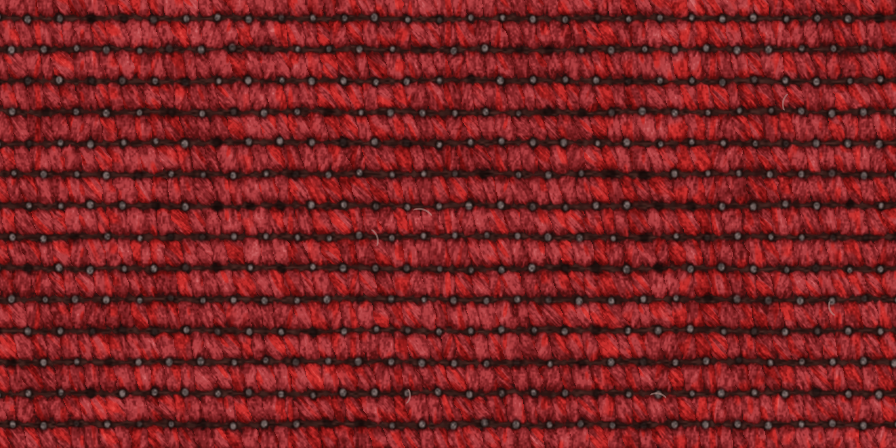
Reproduce this texture procedurally as a Shadertoy shader.

```glsl
// Ribbed red woven carpet: horizontal cords of twisted yarn loops, parted by
// dark grooves in which small grey binding stitches show at regular steps.
// Cords and loops are cells of a grid; slanted value noise gives the fibres.

float hash(vec2 p) {
    vec3 q = fract(p.xyx * vec3(0.1031, 0.1030, 0.0973));
    q += dot(q, q.yzx + 33.33);
    return fract((q.x + q.y) * q.z);
}

float noise(vec2 p) {
    vec2 i = floor(p), f = fract(p);
    f = f * f * (3.0 - 2.0 * f);
    return mix(mix(hash(i), hash(i + vec2(1, 0)), f.x),
               mix(hash(i + vec2(0, 1)), hash(i + vec2(1, 1)), f.x), f.y);
}

// Yarn colour from deep shadow (0) to lit fibre (1)
vec3 yarnRamp(float t) {
    vec3 c = mix(vec3(0.19, 0.06, 0.06), vec3(0.35, 0.07, 0.07), smoothstep(0.0, 0.28, t));
    c = mix(c, vec3(0.51, 0.14, 0.15), smoothstep(0.24, 0.52, t));
    c = mix(c, vec3(0.70, 0.25, 0.26), smoothstep(0.46, 0.78, t));
    return mix(c, vec3(0.83, 0.43, 0.43), smoothstep(0.76, 1.1, t));
}

// Distance to a short bent hair centred on the origin
float hairDistance(vec2 p, float angle, float halfLength) {
    p = mat2(cos(angle), -sin(angle), sin(angle), cos(angle)) * p;
    p.y += 0.3 * p.x * p.x / halfLength;
    return length(vec2(max(abs(p.x) - halfLength, 0.0), p.y));
}

void mainImage(out vec4 fragColor, in vec2 fragCoord) {
    vec2 p = fragCoord / iResolution.y;
    float pixel = 14.3 / iResolution.y;

    // Cord grid: grooves lie on whole values of y, stitches are one x apart
    vec2 g = vec2(p.x * 14.2, (p.y - 0.052) * 14.33);
    g.y += 0.07 * (noise(g * vec2(0.8, 1.0)) - 0.5);
    float cord = floor(g.y);
    float across = fract(g.y) - 0.5;

    // Two leaning loops of yarn per stitch, with uneven borders
    float u = g.x * 2.0 + 0.5 * mod(cord, 2.0) + 0.45 * across
            + 0.55 * (noise(vec2(g.x * 1.7, cord * 7.3)) - 0.5)
            + 0.25 * (noise(g * vec2(5.0, 4.0) + 40.0) - 0.5);
    vec2 loopId = vec2(floor(u), cord);
    float along = fract(u) - 0.5;
    float seed = hash(loopId + 11.0);

    // Binding stitch in the nearest groove, staggered on alternate grooves
    float groove = floor(g.y + 0.5);
    float stitchX = g.x - 0.4 - 0.5 * mod(groove, 2.0);
    float stitchId = floor(stitchX + 0.5);
    float stitchSeed = hash(vec2(stitchId, groove) + 71.0);
    vec2 stitch = vec2(stitchX - stitchId, g.y - groove);
    stitch += 0.09 * (vec2(stitchSeed, fract(stitchSeed * 17.0)) - 0.5);

    // Round cord profile, scalloped by loops and pinched at the stitches
    float halfWidth = 0.485 - 0.24 * along * along - 0.04 * seed
                    - 0.05 * exp(-dot(stitch, stitch) * 30.0)
                    + 0.07 * (noise(g * vec2(9.0, 5.0)) - 0.5);
    float d = abs(across) / halfWidth;
    float round = sqrt(max(1.0 - d * d, 0.0));
    float cover = 1.0 - smoothstep(-0.05 - pixel, 0.03 + pixel, abs(across) - halfWidth);

    // Fibres twisted at a slant that differs from loop to loop
    float slant = mix(-0.3, 0.9, seed);
    vec2 fibre = vec2(g.x + slant * across, across) + loopId.yx * vec2(0.0, 3.7);
    float strands = 0.6 * noise(fibre * vec2(9.0, 3.5) + seed * 50.0)
                  + 0.4 * noise(fibre * vec2(17.0, 8.0) + 90.0);
    float speckle = noise(g * 15.0 + 23.0);

    // Brightness: cord roundness, loop creases, light from above, fibres
    float crease = smoothstep(0.26, 0.5, abs(along));
    float tone = 0.04 + 0.60 * round - 0.17 * crease + 0.10 * across
               + 0.62 * (strands - 0.5) + 0.24 * (speckle - 0.5)
               + 0.14 * (hash(loopId + 5.0) - 0.5)
               + 0.14 * (noise(g * 0.6 + 9.0) - 0.5);
    vec3 yarn = yarnRamp(tone);

    // Some strands are dyed a more vivid red
    float vivid = smoothstep(0.52, 0.8, noise(fibre * vec2(5.0, 2.0) + 60.0) + 0.25 * (seed - 0.5));
    yarn = mix(yarn, yarn * vec3(1.14, 0.66, 0.58), vivid * 0.8);

    // Groove floor with a faint grey backing thread
    vec3 backing = mix(vec3(0.13, 0.06, 0.05), vec3(0.29, 0.16, 0.14), noise(g * vec2(7.0, 14.0)));
    vec3 color = mix(backing, yarn, cover);

    // Stitches: a dark pocket holding a small pale knot
    float knot = length(stitch * vec2(1.0, 0.85)) - 0.07 - 0.035 * stitchSeed;
    color *= 1.0 - 0.45 * (1.0 - smoothstep(0.0, 0.13, knot));
    vec3 knotColor = vec3(0.42, 0.36, 0.35) * (0.65 + 0.6 * noise(g * 14.0 + 5.0));
    float shown = smoothstep(0.05, 0.4, fract(stitchSeed * 31.0));
    color = mix(color, knotColor, shown * (1.0 - smoothstep(-0.03 - pixel * 0.5, 0.03 + pixel * 0.5, knot)));

    // A few loose pale hairs
    for (int i = 0; i < 6; i++) {
        vec2 id = vec2(float(i) * 13.0 + 3.0, 8.0);
        vec2 center = vec2(hash(id) * iResolution.x / iResolution.y, hash(id + 1.0));
        float hair = hairDistance(p - center, 6.28 * hash(id + 2.0), 0.012 + 0.016 * hash(id + 3.0));
        float edge = 1.0 - smoothstep(0.0005, 0.0015 + 1.0 / iResolution.y, hair);
        color = mix(color, vec3(0.70, 0.55, 0.52), 0.6 * edge);
    }
    fragColor = vec4(color, 1.0);
}
```
